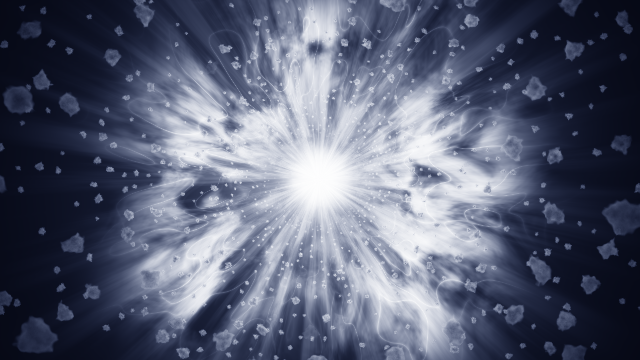
This background is drawn by a Shadertoy shader. Its source:

```glsl
#define TAU 6.2831853
#define CENTER vec2(-0.003, 0.002)
#define CORE_RADIUS 0.075
#define HALO_SPREAD 0.05
#define CLOUD_GAIN 0.82
#define RAY_GAIN 0.20
#define TINT vec3(1.17, 1.06, 0.78)

float hash(vec3 p) {
    p = fract(p * vec3(0.1031, 0.1130, 0.0973));
    p += dot(p, p.yzx + 33.33);
    return fract((p.x + p.y) * p.z);
}

float noise(vec3 p) {
    vec3 i = floor(p), f = fract(p);
    f = f * f * (3.0 - 2.0 * f);
    vec2 e = vec2(0.0, 1.0);
    vec4 low = vec4(hash(i), hash(i + e.yxx), hash(i + e.xyx), hash(i + e.yyx));
    vec4 high = vec4(hash(i + e.xxy), hash(i + e.yxy), hash(i + e.xyy), hash(i + 1.0));
    vec4 m = mix(low, high, f.z);
    vec2 row = mix(m.xz, m.yw, f.x);
    return mix(row.x, row.y, f.y);
}

float fbm(vec3 p) {
    float sum = 0.0, amp = 0.5;
    for (int i = 0; i < 5; i++) {
        sum += amp * noise(p);
        p = p * 2.03 + 7.1;
        amp *= 0.5;
    }
    return sum / 0.97;
}

float glow(vec2 p, vec2 c, float radius) {
    p = (p - c) / radius;
    return exp(-dot(p, p));
}

// Where the vapour gathers: a faint ring with denser lobes
float cloudMask(vec2 p, float r) {
    float ring = 0.38 * exp(-pow((r - 0.34) / 0.18, 2.0));
    float lobes = glow(p, vec2(-0.36, 0.11), 0.17)
                + glow(p, vec2(-0.19, 0.25), 0.13)
                + glow(p, vec2(0.38, 0.07), 0.19)
                + glow(p, vec2(-0.36, -0.27), 0.16)
                + glow(p, vec2(0.24, -0.37), 0.17)
                + glow(p, vec2(0.39, -0.18), 0.14)
                + 0.8 * glow(p, vec2(0.29, 0.47), 0.13)
                + 0.7 * glow(p, vec2(-0.04, 0.40), 0.13);
    return min(ring + 0.85 * lobes, 1.1);
}

// Faceted fragments in log-polar cells, so they grow with distance.
// Returns brightness and coverage.
vec2 shards(vec2 p, float count, float chance, float size, float inner) {
    float r = max(length(p), 0.01);
    vec2 u = vec2(atan(p.y, p.x), log(r)) * count / TAU;
    vec2 cell = floor(u);
    float cellRadius = exp((cell.y + 0.5) * TAU / count);
    vec3 id = vec3(mod(cell.x, count), cell.y + 200.0, count);
    vec2 jitter = vec2(hash(id + 11.0), hash(id + 23.0)) - 0.5;
    vec2 q = fract(u) - 0.5 - 0.4 * jitter;
    float s = size * mix(0.45, 1.0, hash(id + 37.0));

    // Irregular polygon cut by half planes
    float d = -1.0;
    for (float k = 0.0; k < 7.0; k++) {
        float a = (k + 0.8 * hash(id + 41.0 + k)) * TAU / 7.0;
        float reach = s * mix(0.55, 1.1, hash(id + 61.0 + k));
        d = max(d, dot(q, vec2(cos(a), sin(a))) - reach);
    }
    d += 0.25 * s * (noise(vec3(q * 3.5 / s, id.x)) - 0.5);

    float pixel = count / (TAU * r * iResolution.y);
    float soft = 0.015 + pixel;
    float cover = smoothstep(soft, -soft, d);
    cover *= step(hash(id), chance) * smoothstep(inner, inner + 0.1, cellRadius);

    float grain = fbm(vec3(q * 2.2 / s, id.x + id.y));
    float rim = exp(-abs(d) / (0.12 * s + 0.5 * pixel));
    float facing = clamp(0.5 - 0.5 * q.y / s, 0.0, 1.0);
    float shade = 0.12 + 0.55 * grain + 0.28 * rim + 0.16 * facing;
    return vec2(shade * mix(1.15, 0.68, smoothstep(0.25, 0.9, r)), cover);
}

void mainImage(out vec4 fragColor, in vec2 fragCoord) {
    vec2 p = (fragCoord - 0.5 * iResolution.xy) / iResolution.y - CENTER;
    float r = max(length(p), 0.005);
    vec2 dir = p / r;
    float depth = log(r);

    // Radially stretched vapour and fine filaments
    vec3 flow = vec3(dir * 5.0, depth * 2.6);
    flow += 1.1 * (vec3(noise(flow + 3.0), noise(flow + 17.0), noise(flow + 31.0)) - 0.5);
    float mask = cloudMask(p, r);
    float vapour = smoothstep(0.30, 0.72, fbm(flow));
    float streak = fbm(vec3(dir * 20.0, depth * 3.0));
    float cloud = mask * vapour * (0.65 + 0.7 * streak);
    float ridge = 1.0 - abs(2.0 * noise(flow * 1.7 + 9.0) - 1.0);
    float filament = pow(ridge, 24.0) * mask * smoothstep(0.1, 0.25, r);

    // Long rays fading into the dark border
    float rays = smoothstep(0.35, 0.75, fbm(vec3(dir * 13.0, depth * 0.7)));
    float light = 0.075 + RAY_GAIN * rays * smoothstep(1.05, 0.25, r);
    light += 0.16 * exp(-r * r / 0.22);
    light += CLOUD_GAIN * cloud + 0.22 * filament;

    // Three sizes of debris
    vec2 dust = shards(p, 88.0, 0.30, 0.23, 0.09);
    vec2 chips = shards(p, 44.0, 0.32, 0.25, 0.15);
    vec2 rocks = shards(p, 25.0, 0.44, 0.27, 0.38);
    light = mix(light, dust.x + 0.15, dust.y * 0.75);
    light = mix(light, chips.x + 0.08, chips.y * 0.80);
    light = mix(light, rocks.x, rocks.y * 0.78);

    // Central burst and border shading
    light += 0.60 * exp(-r * r / HALO_SPREAD) * (0.8 + 0.4 * streak);
    light += 0.9 * exp(-pow(r / CORE_RADIUS, 3.0));
    light *= 1.0 - 0.45 * smoothstep(0.55, 1.05, r);
    light = light < 0.7 ? light : 0.7 + 0.3 * (1.0 - exp((0.7 - light) / 0.3));

    fragColor = vec4(pow(vec3(clamp(light, 0.0, 1.0)), TINT), 1.0);
}
```
